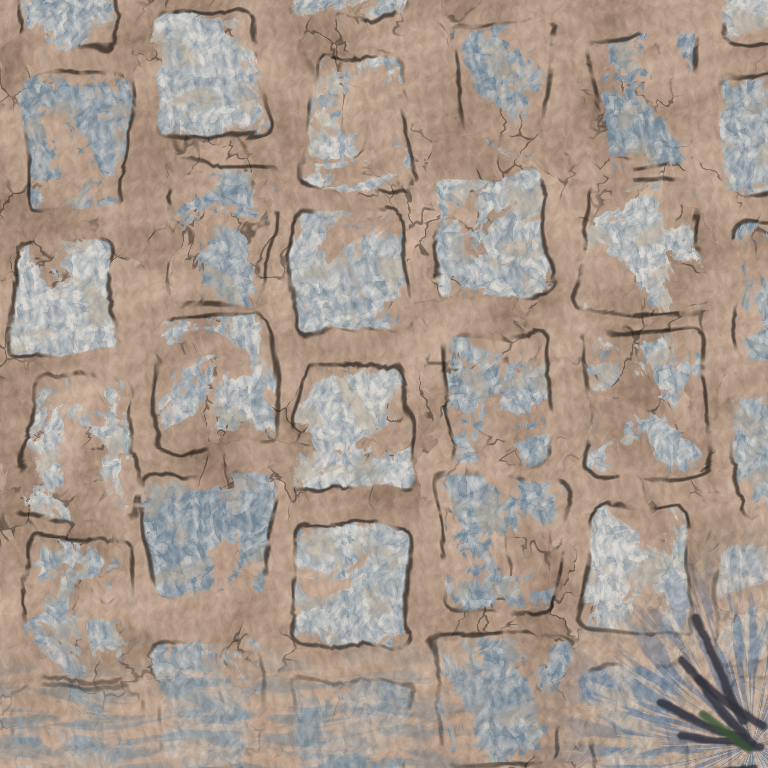
This texture is drawn by a Shadertoy shader. Its source:

```glsl
// Weathered wall of blue-grey granite blocks half buried in crumbling tan mortar

vec2 hash2(vec2 p) {
    vec3 q = fract(p.xyx * vec3(0.1031, 0.1030, 0.0973));
    q += dot(q, q.yzx + 33.33);
    return fract((q.xx + q.yz) * q.zy);
}

// Layered, self-warping sines, roughly 0..1
float waves(vec2 p) {
    float sum = 0.0, amp = 0.5;
    for (int i = 0; i < 5; i++) {
        p = mat2(0.8, 0.6, -0.6, 0.8) * p * 1.7 + 0.8 * sin(p.yx * 1.3 + float(i));
        sum += amp * sin(p.x) * cos(p.y);
        amp *= 0.62;
    }
    return 0.5 + 0.55 * sum;
}

// Cellular noise: nearest distance, gap to the second nearest, cell value
vec3 cellular(vec2 p) {
    vec2 base = floor(p);
    float near = 9.0, second = 9.0, id = 0.0;
    for (int y = -1; y <= 1; y++)
    for (int x = -1; x <= 1; x++) {
        vec2 cell = base + vec2(x, y);
        vec2 h = hash2(cell);
        float d = length(cell + 0.1 + 0.8 * h - p);
        if (d < near) { second = near; near = d; id = fract(h.x * 7.0 + h.y * 13.0); }
        else second = min(second, d);
    }
    return vec3(near, second - near, id);
}

// Signed distance to the nearest block and two random values for it
vec3 blocks(vec2 uv) {
    vec2 grid = vec2(5.4, 4.9);
    vec3 best = vec3(9.0, 0.0, 0.0);
    for (int x = -1; x <= 1; x++) {
        float column = floor(uv.x * grid.x) + float(x);
        float shift = 0.5 * hash2(vec2(column, 71.0)).x;
        for (int y = -1; y <= 1; y++) {
            vec2 cell = vec2(column, floor(uv.y * grid.y + shift) + float(y));
            vec2 h = hash2(cell + 17.0), k = hash2(cell + 43.0);
            vec2 q = uv - (cell + 0.5 + 0.13 * (h - 0.5) - vec2(0.0, shift)) / grid;
            float tilt = 0.16 * (k.x - 0.5);
            q = mat2(cos(tilt), sin(tilt), -sin(tilt), cos(tilt)) * q;
            q.x *= 1.0 + 3.5 * (k.y - 0.5) * q.y;
            vec2 e = abs(q) - mix(vec2(0.058, 0.073), vec2(0.080, 0.094), h.yx) + 0.014;
            float d = length(max(e, 0.0)) + min(max(e.x, e.y), 0.0) - 0.014;
            if (d < best.x) best = vec3(d, h.x, k.y);
        }
    }
    return best;
}

float segment(vec2 p, vec2 a, vec2 b) {
    vec2 ab = b - a;
    return length(p - a - ab * clamp(dot(p - a, ab) / dot(ab, ab), 0.0, 1.0));
}

void mainImage(out vec4 fragColor, in vec2 fragCoord) {
    vec2 uv = fragCoord / iResolution.xy;
    vec2 wobble = vec2(waves(uv * 17.0), waves(uv * 17.0 + 31.0)) - 0.5;
    vec2 warped = uv + 0.018 * wobble;

    // Grain shared by stone and mortar, drawn out a little vertically
    vec3 grain = cellular(warped * vec2(105.0, 72.0) + 2.0 * wobble);
    float fine = waves(uv * vec2(150.0, 105.0));
    float speckle = 0.55 * grain.z + 0.45 * (1.0 - grain.x);

    // Mortar with rubble pieces and broken cracks
    float patches = waves(uv * 13.0 + 5.0);
    vec3 rubble = cellular(warped * vec2(23.0, 17.0) + 0.9 * wobble);
    float rubbly = smoothstep(0.38, 0.6, waves(uv * 9.0 + 60.0));
    float tone = 0.62 + 0.75 * (patches - 0.5) + 0.5 * (fine - 0.5) + 0.3 * (speckle - 0.5);
    tone += rubbly * (0.45 * rubble.z - 0.32);
    vec3 color = mix(vec3(0.57, 0.47, 0.40), vec3(0.78, 0.68, 0.60), clamp(tone, -0.15, 1.15));
    float broken = smoothstep(0.42, 0.62, waves(uv * 24.0 + 12.0));
    float crack = (1.0 - smoothstep(0.02, 0.11, rubble.y)) * rubbly * broken;
    color *= 1.0 - 0.36 * crack;

    // Granite faces, partly covered by dirt
    vec3 block = blocks(warped);
    float face = 1.0 - smoothstep(-0.002, 0.002, block.x);
    float cover = waves(uv * 19.0 + 90.0) + 0.25 * (fine - 0.5) + 0.32 * (block.y - 0.5);
    float bare = face * (1.0 - smoothstep(0.54, 0.63, cover + 0.12 * smoothstep(-0.025, 0.0, block.x)));
    float light = 0.5 + 0.9 * (speckle - 0.5) + 0.8 * (fine - 0.5) + 0.5 * (block.z - 0.5);
    vec3 granite = mix(vec3(0.48, 0.54, 0.59), vec3(0.82, 0.81, 0.79), clamp(light, -0.1, 1.1));
    granite = mix(granite, vec3(0.70, 0.64, 0.56), 0.5 * smoothstep(0.55, 0.75, waves(uv * 31.0)));
    color = mix(color, granite, bare);

    // Uneven dark joint around each block
    float joint = 1.0 - smoothstep(0.0008, 0.0045, abs(block.x - 0.001));
    color *= 1.0 - 0.55 * joint * smoothstep(0.38, 0.62, waves(uv * 15.0 + 41.0));

    // Washed horizontal streaks along the lower left
    float smear = smoothstep(0.2, 0.06, uv.y + 0.05 * wobble.x) * smoothstep(0.72, 0.5, uv.x);
    float streak = waves(uv * vec2(20.0, 75.0) + 8.0);
    vec3 wash = mix(vec3(0.53, 0.57, 0.59), vec3(0.77, 0.67, 0.59), smoothstep(0.3, 0.65, streak));
    color = mix(color, wash * (0.9 + 0.2 * fine), 0.6 * smear);

    // Streaks fanning out of the lower right corner
    vec2 root = vec2(0.98, 0.03), ray = uv - root;
    float fan = smoothstep(0.32, 0.12, length(ray)) * step(0.0, -ray.x + ray.y + 0.1);
    float rays = waves(vec2(atan(ray.y, -ray.x) * 16.0, length(ray) * 14.0));
    vec3 fanColor = mix(vec3(0.44, 0.50, 0.58), vec3(0.76, 0.68, 0.61), smoothstep(0.35, 0.62, rays));
    color = mix(color, fanColor * (0.85 + 0.3 * fine), 0.7 * fan);

    // Dark twigs and one green blade in that corner
    for (int i = 0; i < 7; i++) {
        vec2 h = hash2(vec2(i, 5.0));
        float angle = 2.0 + 0.24 * float(i);
        vec2 start = root + vec2(0.03, 0.07) * (h - 0.5);
        float d = segment(uv + 0.01 * wobble, start, start + (0.07 + 0.08 * h.y) * vec2(cos(angle), sin(angle)));
        color = mix(color, vec3(0.20, 0.20, 0.24), 0.85 * (1.0 - smoothstep(0.003, 0.008, d)));
    }
    float blade = segment(uv, vec2(0.975, 0.025), vec2(0.915, 0.07));
    color = mix(color, vec3(0.22, 0.33, 0.20), 0.8 * (1.0 - smoothstep(0.002, 0.008, blade)));

    fragColor = vec4(clamp(color, 0.0, 1.0), 1.0);
}
```
